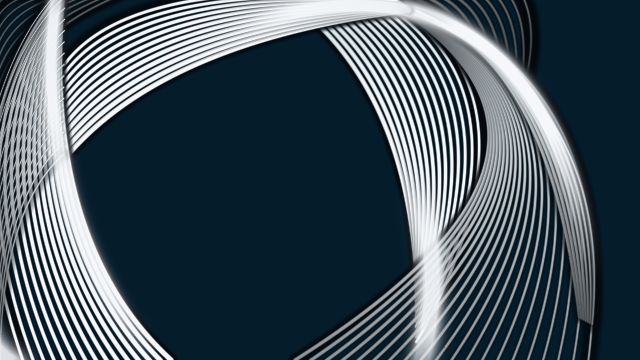
A WebGL 2 fragment shader for this background:

```glsl
#version 300 es
precision highp float;
uniform vec2 u_resolution;
out vec4 fragColor;

// Distance to a quadratic curve from a through m to b, and its parameter.
vec2 curve(vec2 p, vec2 a, vec2 m, vec2 b) {
    vec2 control = 2.0 * m - 0.5 * (a + b);
    vec2 slope = control - a, bend = a - 2.0 * control + b, off = a - p;
    float k = 1.0 / dot(bend, bend);
    float kx = k * dot(slope, bend);
    float ky = k * (2.0 * dot(slope, slope) + dot(off, bend)) / 3.0;
    float kz = k * dot(off, slope);
    float s = ky - kx * kx;
    float q = kx * (2.0 * kx * kx - 3.0 * ky) + kz;
    float h = q * q + 4.0 * s * s * s;
    vec2 t;
    if (h >= 0.0) {
        vec2 x = 0.5 * (vec2(1.0, -1.0) * sqrt(h) - q);
        vec2 root = sign(x) * pow(abs(x), vec2(1.0 / 3.0));
        t = vec2(root.x + root.y - kx);
    } else {
        float z = sqrt(-s);
        float v = acos(clamp(q / (s * z * 2.0), -1.0, 1.0)) / 3.0;
        t = vec2(2.0 * cos(v), -sin(v) * sqrt(3.0) - cos(v)) * z - kx;
    }
    t = clamp(t, 0.0, 1.0);
    float d0 = length(off + (2.0 * slope + bend * t.x) * t.x);
    float d1 = length(off + (2.0 * slope + bend * t.y) * t.y);
    return d0 < d1 ? vec2(d0, t.x) : vec2(d1, t.y);
}

void shade(inout vec3 color, float d, float reach, float amount) {
    float shadow = 1.0 - smoothstep(0.4 * reach, reach, d);
    color = mix(color, vec3(0.01, 0.03, 0.05), amount * shadow);
}

// A fan of wires between two edge curves; tone runs from start to end.
void ribbon(inout vec3 color, vec2 p, vec2 a0, vec2 m0, vec2 b0, vec2 a1, vec2 m1,
            vec2 b1, int count, float width, vec2 tone, float depth) {
    float soft = 0.9 / u_resolution.y;
    shade(color, curve(p, a0, m0, b0).x, 0.025, depth);
    shade(color, curve(p, a1, m1, b1).x, 0.035, depth);
    for (int i = 0; i < count; i++) {
        float u = float(i) / float(count - 1);
        vec2 c = curve(p, mix(a0, a1, u), mix(m0, m1, u), mix(b0, b1, u));
        float w = width * mix(1.0, 0.6, u);
        shade(color, c.x, w + 0.009, 0.5 * depth);
        float wire = 1.0 - smoothstep(w - soft, w + soft, c.x);
        float bevel = 1.0 - 0.25 * min(c.x * c.x / (w * w), 1.0);
        float light = mix(tone.x, tone.y, c.y) * bevel;
        color = mix(color, min(vec3(0.94, 0.98, 1.0) * light, vec3(0.96, 0.97, 0.98)), wire);
    }
}

// A bright band of light, tapered at both ends.
void streak(inout vec3 color, vec2 p, vec2 a, vec2 m, vec2 b, float width, float amount) {
    vec2 c = curve(p, a, m, b);
    float taper = smoothstep(0.0, 0.3, c.y) * smoothstep(1.0, 0.65, c.y);
    float glow = min(1.4 * exp(-c.x * c.x / (width * width)), 1.0) * taper;
    color = mix(color, vec3(0.96, 0.97, 0.98), glow * amount);
}

void main() {
    vec2 p = gl_FragCoord.xy / u_resolution.y;
    p.x += 0.5 * (16.0 / 9.0 - u_resolution.x / u_resolution.y);
    vec3 color = vec3(0.02, 0.11, 0.17);

    // Dim wires in the upper corners
    ribbon(color, p, vec2(-0.02, 0.6), vec2(0.09, 0.85), vec2(0.35, 1.02),
        vec2(-0.02, 0.95), vec2(0.02, 1.01), vec2(0.12, 1.02),
        9, 0.003, vec2(0.4, 0.35), 0.9);
    ribbon(color, p, vec2(1.16, 1.0), vec2(1.296, 0.815), vec2(1.32, 0.42),
        vec2(1.447, 1.02), vec2(1.475, 0.91), vec2(1.458, 0.77),
        9, 0.005, vec2(0.42, 0.22), 1.0);

    // Inner and outer right sweeps
    ribbon(color, p, vec2(0.861, 0.954), vec2(1.069, 0.653), vec2(1.157, 0.236),
        vec2(1.134, 0.977), vec2(1.331, 0.606), vec2(1.157, 0.05),
        14, 0.0068, vec2(0.9, 1.2), 0.95);
    ribbon(color, p, vec2(1.11, 0.977), vec2(1.345, 0.53), vec2(0.82, 0.0),
        vec2(1.09, 1.0), vec2(1.551, 0.653), vec2(1.632, -0.02),
        20, 0.0052, vec2(1.15, 0.6), 0.85);
    ribbon(color, p, vec2(0.98, 0.985), vec2(1.4, 0.78), vec2(1.61, 0.12),
        vec2(1.1, 0.995), vec2(1.54, 0.65), vec2(1.645, 0.1),
        7, 0.005, vec2(1.4, 0.45), 0.5);
    streak(color, p, vec2(0.98, 0.99), vec2(1.43, 0.79), vec2(1.65, 0.2), 0.024, 1.0);
    streak(color, p, vec2(1.14, 0.52), vec2(1.2, 0.2), vec2(1.12, -0.16), 0.032, 0.9);

    // Top sweep
    ribbon(color, p, vec2(0.18, 0.56), vec2(0.555, 0.826), vec2(1.134, 0.972),
        vec2(0.153, 0.78), vec2(0.47, 0.985), vec2(1.1, 1.0),
        12, 0.0072, vec2(1.2, 1.25), 0.85);
    streak(color, p, vec2(0.6, 0.89), vec2(0.98, 0.985), vec2(1.32, 0.9), 0.024, 0.95);

    // Left sweep
    ribbon(color, p, vec2(0.174, 1.02), vec2(0.22, 0.42), vec2(0.475, 0.0),
        vec2(0.165, 1.02), vec2(-0.02, 0.56), vec2(0.07, -0.02),
        15, 0.0072, vec2(1.0, 1.3), 0.9);

    // Fine crossing wires at the left
    ribbon(color, p, vec2(0.175, 0.57), vec2(0.046, 0.35), vec2(0.0, 0.0),
        vec2(0.18, 1.04), vec2(0.02, 0.79), vec2(-0.07, 0.4),
        16, 0.0024, vec2(0.95, 0.5), 0.35);
    streak(color, p, vec2(0.19, 1.14), vec2(0.142, 0.8), vec2(0.2, 0.42), 0.02, 0.95);
    streak(color, p, vec2(0.15, 0.74), vec2(0.235, 0.33), vec2(0.46, -0.03), 0.022, 0.9);
    streak(color, p, vec2(-0.06, 0.14), vec2(-0.01, 0.02), vec2(0.12, -0.05), 0.04, 0.9);

    fragColor = vec4(color, 1.0);
}
```
